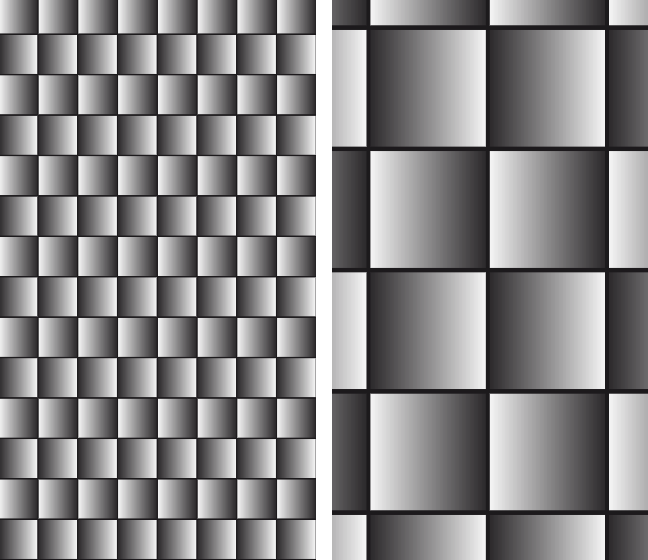
Left, the full canvas; right, a detail of the centre.
A WebGL 2 fragment shader for this pattern:

```glsl
#version 300 es
precision highp float;
// Grid of near-square tiles, each shaded by a horizontal grey gradient.
// The gradient flips direction on every other row, and thin near-black
// lines, drawn from the distance to the tile edges, separate the tiles.
uniform vec2 u_resolution;
out vec4 fragColor;

// Grey ramp from charcoal (t = 0) to off-white (t = 1)
vec3 greyRamp(float t) {
    float grey = 0.17 + 0.73 * t + 0.06 * t * t;
    vec3 darkTint = vec3(0.004, -0.006, 0.002) * (1.0 - t);
    return vec3(grey) + darkTint;
}

void main() {
    // Canvas width is one unit
    vec2 uv = gl_FragCoord.xy / u_resolution.x;
    float pixel = 1.0 / u_resolution.x;

    // Tile lattice, slightly wider than an eighth of the canvas
    vec2 pitch = vec2(0.1258, 0.1279);
    vec2 grid = (uv + vec2(0.0056, -0.0012)) / pitch;
    vec2 tile = floor(grid);
    vec2 local = fract(grid);

    // Distance to the nearest vertical and horizontal edge
    vec2 edge = (0.5 - abs(local - 0.5)) * pitch;

    // Shade rises left to right on even rows, falls on odd rows
    float t = clamp((local.x - 0.02) / 0.96, 0.0, 1.0);
    t = mod(tile.y, 2.0) < 0.5 ? t : 1.0 - t;

    // Faint stepping of the gradient into narrow bands
    float banded = (floor(t * 30.0) + 0.5) / 30.0;
    vec3 color = greyRamp(mix(t, banded, 0.35));

    // Dark separating lines
    vec2 halfWidth = vec2(0.0021, 0.0024);
    vec2 line = 1.0 - smoothstep(halfWidth - 0.5 * pixel, halfWidth + 0.5 * pixel, edge);
    color = mix(color, vec3(0.11, 0.10, 0.11), max(line.x, line.y));

    fragColor = vec4(color, 1.0);
}
```
